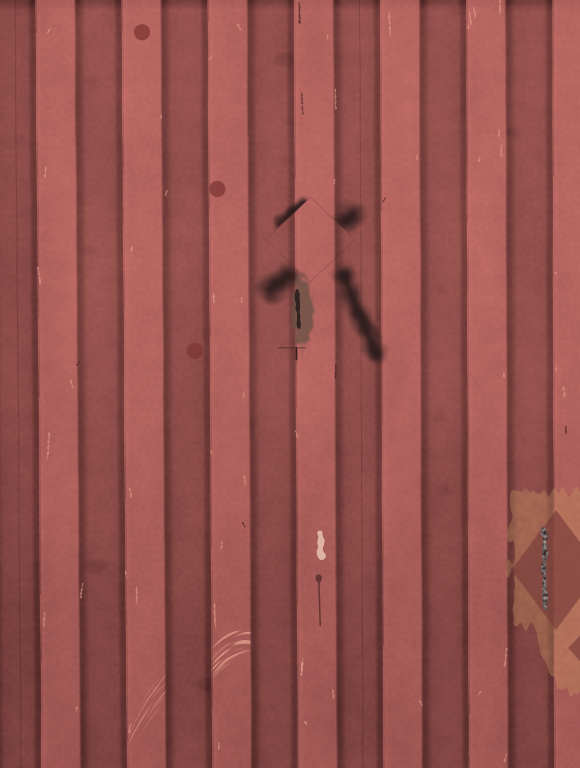
Reproduce this texture procedurally as a Shadertoy shader.

```glsl
// Weathered red corrugated steel: seven raised ribs, slightly tilted, over dark valleys.
// A folded profile gives the shade; gradient noise, hashed scratches and distance
// functions add mottling, soot smudges, round spots and a worn tan paint area.
#define RIB_START vec2(0.0547, 0.0469)  // first rib, bottom and top
#define RIB_PERIOD vec2(0.1113, 0.1122) // spacing, bottom and top
#define RIB_WIDTH 0.45
#define DARK_RED vec3(0.32, 0.16, 0.155)
#define LIGHT_RED vec3(0.74, 0.41, 0.39)
#define BARE_PINK vec3(0.88, 0.62, 0.54)
#define TAN_PAINT vec3(0.72, 0.46, 0.36)
#define SOOT vec3(0.15, 0.10, 0.10)
#define SCRATCHES 64

float hash(float n) { return fract(sin(n * 127.1) * 4375.85); }

vec2 gradient(vec2 c) {
    float a = 6.2832 * hash(dot(c, vec2(1.0, 2.453)));
    return vec2(cos(a), sin(a));
}

float noise(vec2 p) {
    vec2 i = floor(p), f = p - i, u = f * f * (3.0 - 2.0 * f), e = vec2(1, 0);
    return mix(mix(dot(gradient(i), f), dot(gradient(i + e), f - e), u.x),
               mix(dot(gradient(i + e.yx), f - e.yx), dot(gradient(i + 1.0), f - 1.0), u.x), u.y);
}

float segment(vec2 p, vec2 a, vec2 b) {
    vec2 d = b - a;
    return length(p - a - d * clamp(dot(p - a, d) / dot(d, d), 0.0, 1.0));
}

float diamond(vec2 p, vec2 r) { return (abs(p.x) / r.x + abs(p.y) / r.y - 1.0) * 0.7 * min(r.x, r.y); }

// Antialiased coverage of a distance, about one pixel wide
float cover(float d) { return clamp(0.5 - d * iResolution.y, 0.0, 1.0); }

float ribX(float id, float y) {
    return mix(RIB_START.x, RIB_START.y, y) + id * mix(RIB_PERIOD.x, RIB_PERIOD.y, y);
}

void mainImage(out vec4 fragColor, in vec2 fragCoord) {
    vec2 p = fragCoord / iResolution.y;

    // Rib profile: lit face, dark right slope, valley, darker left slope
    float period = mix(RIB_PERIOD.x, RIB_PERIOD.y, p.y);
    float q = (p.x - ribX(0.0, p.y)) / period + 0.008 * noise(p * 10.0);
    float id = floor(q), f = q - id;
    float soft = max(0.018, 1.0 / (iResolution.y * period));
    float rib = (1.0 - smoothstep(RIB_WIDTH - soft, RIB_WIDTH + soft, f)) * smoothstep(-soft, soft, f);
    rib = max(rib, smoothstep(1.0 - soft, 1.0, f));
    float valley = 0.5 + 0.07 * sin((f - 0.5) * 7.0);
    valley -= 0.27 * (1.0 - smoothstep(RIB_WIDTH + 0.03, RIB_WIDTH + 0.13, f) + smoothstep(0.89, 0.95, f));
    float shade = mix(valley, 0.91 - 0.06 * smoothstep(0.0, 0.08, f), rib);

    // Light falloff, top shadow, panel seams, mottling and dents
    shade += mix(-0.11, 0.09, smoothstep(0.0, 0.7, p.y)) - 0.08 + 0.08 * smoothstep(0.0, 0.1, p.x);
    shade -= 0.3 * smoothstep(0.984, 1.0, p.y) * (1.0 - 0.7 * rib);
    if (mod(id, 4.0) == 3.0) shade -= 0.17 * cover(abs(f - 0.755) * period - 0.0008);
    shade += 0.1 * noise(p * vec2(14, 7)) + 0.06 * noise(p * 45.0) + 0.07 * noise(p * 190.0);
    shade -= 0.13 * smoothstep(0.38, 0.6, noise(p * vec2(20, 32))) * (1.0 - rib);
    vec3 col = mix(DARK_RED, LIGHT_RED, shade);

    // Hashed scratches, mostly along rib edges
    float rough = noise(p * 260.0), grit = noise(p * 110.0);
    for (int i = 1; i <= SCRATCHES; i++) {
        float k = float(i), y = hash(k * 1.7);
        float side = hash(k * 2.3) < 0.6 ? 0.0 : 0.35;
        vec2 a = vec2(ribX(floor(hash(k * 3.1) * 7.0), y) + period * (side + 0.14 * hash(k * 5.9)), y);
        vec2 reach = vec2(0.006 * hash(k * 7.3) - 0.003, 0.004 + 0.028 * pow(hash(k * 4.7), 3.0));
        vec3 mark = hash(k * 8.9) < 0.75 ? BARE_PINK : DARK_RED * 0.7;
        col = mix(col, mark, 0.6 * cover(segment(p, a, a + reach) - 0.0009 + 0.0018 * rough));
    }

    // Curved scrapes across two low ribs
    for (float k = 0.0; k < 2.0; k++) {
        vec2 s = p - mix(vec2(0.302, 0.16), vec2(0.195, 0.082), k);
        float bow = s.y - mix(0.5, 1.4, k) * s.x + 12.0 * s.x * s.x;
        float zone = (1.0 - smoothstep(0.012, 0.028, abs(bow))) * (1.0 - smoothstep(0.022, 0.03, abs(s.x)));
        float streak = smoothstep(-0.02, 0.35, noise(vec2(s.x * 35.0 + k * 7.0, bow * 230.0)));
        col = mix(col, BARE_PINK, rib * zone * streak * mix(0.8, 0.45, k));
    }

    // Round touch-up spots
    vec2 spots[3] = vec2[3](vec2(0.185, 0.958), vec2(0.283, 0.754), vec2(0.254, 0.543));
    for (int i = 0; i < 3; i++)
        col = mix(col, vec3(0.49, 0.21, 0.2), 0.75 * cover(length(p - spots[i]) - 0.0105));

    // Soot smudges, masked by a clean diamond
    vec4 strokes[4] = vec4[4](vec4(0.451, 0.713, 0.458, 0.72), vec4(0.352, 0.624, 0.374, 0.639),
                              vec4(0.447, 0.642, 0.489, 0.54), vec4(0.363, 0.708, 0.396, 0.736));
    vec4 spread = vec4(0.023, 0.024, 0.019, 0.012);
    float clean = diamond(p - vec2(0.404, 0.688), vec2(0.058, 0.055)), soot = 0.0, blur = 0.006 * noise(p * 60.0);
    for (int i = 0; i < 4; i++)
        soot = max(soot, 1.0 - smoothstep(0.0, spread[i], segment(p, strokes[i].xy, strokes[i].zw) + blur));
    col = mix(col, SOOT, 0.9 * soot * (1.0 - cover(clean)));
    col = mix(col, DARK_RED, 0.25 * cover(abs(clean) - 0.0006));

    // Corroded oval with a split, a thin cut, a pale chip and a rust run
    float oval = length((p - vec2(0.394, 0.594)) / vec2(0.015, 0.048));
    col = mix(col, vec3(0.42, 0.32, 0.27), 0.8 - 0.8 * smoothstep(0.75, 1.1, oval + 0.3 * grit));
    float split = segment(p, vec2(0.387, 0.622), vec2(0.389, 0.574)) - 0.0025 + 0.003 * grit;
    split = min(split, segment(p, vec2(0.386, 0.547), vec2(0.386, 0.532)) - 0.0012);
    split = min(split, segment(p, vec2(0.362, 0.547), vec2(0.398, 0.547)) - 0.0004);
    col = mix(col, SOOT, 0.85 * cover(split));
    float chip = segment(p, vec2(0.417, 0.305), vec2(0.418, 0.274)) - 0.004 + 0.005 * grit;
    col = mix(col, vec3(0.9, 0.74, 0.67), 0.9 * cover(chip));
    float run = segment(p, vec2(0.415, 0.248), vec2(0.417, 0.186)) - mix(0.001, 0.004, smoothstep(0.24, 0.246, p.y));
    col = mix(col, DARK_RED * 0.9, 0.7 * cover(run));

    // Worn tan paint, red diamonds and bare steel
    float ragged = 0.008 * noise(p * 70.0) + 0.02 * noise(p * vec2(110, 8));
    float low = mix(0.185, 0.1, smoothstep(0.69, 0.73, p.x));
    float paint = max(max(0.665 - p.x, p.y - 0.36), low - p.y) + ragged;
    float reds = diamond(p - vec2(0.724, 0.258), vec2(0.058, 0.078));
    reds = min(reds, diamond(p - vec2(0.795, 0.156), vec2(0.055, 0.06)));
    col = mix(col, TAN_PAINT * (0.72 + 0.33 * shade), cover(paint) * (0.85 + 0.3 * grit));
    col = mix(col, DARK_RED * 1.45, 0.65 * cover(reds));
    float steel = segment(p, vec2(0.709, 0.31), vec2(0.709, 0.21)) - 0.003 + 0.004 * grit;
    col = mix(col, vec3(0.36) + 0.5 * rough, 0.8 * cover(steel));
    fragColor = vec4(col, 1.0);
}
```
